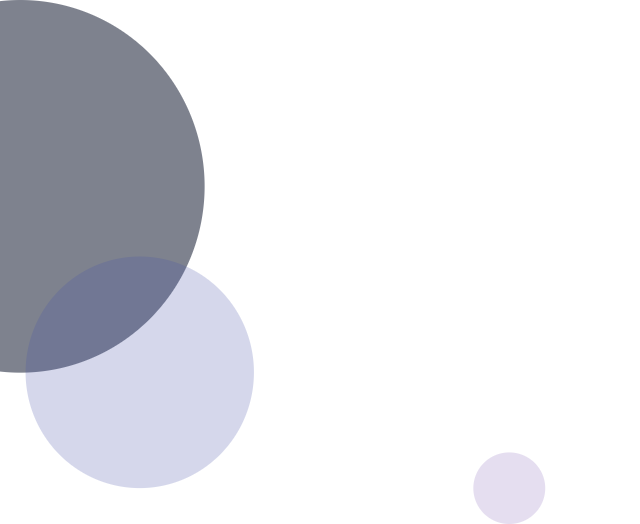
This background is drawn by a Shadertoy shader. Its source:

```glsl
// Soft coverage of an ellipse, with a one-pixel edge
float ellipse(vec2 p, vec2 center, vec2 radii) {
    float dist = (length((p - center) / radii) - 1.0) * min(radii.x, radii.y);
    return clamp(0.5 - dist * iResolution.y, 0.0, 1.0);
}

void mainImage(out vec4 fragColor, in vec2 fragCoord) {
    // Canvas height is one unit
    vec2 p = fragCoord / iResolution.y;

    vec3 slate = vec3(0.494, 0.510, 0.557);
    vec3 indigo = vec3(0.267, 0.311, 0.653);
    vec3 lilac = vec3(0.898, 0.871, 0.941);

    // White ground and large slate disc, cut by the left edge
    vec3 color = vec3(1.0);
    color = mix(color, slate, ellipse(p, vec2(0.0389, 0.6444), vec2(0.3516, 0.3556)));

    // Translucent indigo disc overlapping it
    color = mix(color, indigo, 0.225 * ellipse(p, vec2(0.2667, 0.2895), vec2(0.2179, 0.2210)));

    // Small lilac disc resting on the lower edge
    color = mix(color, lilac, ellipse(p, vec2(0.9719, 0.0683), vec2(0.0686, 0.0683)));

    fragColor = vec4(color, 1.0);
}
```
